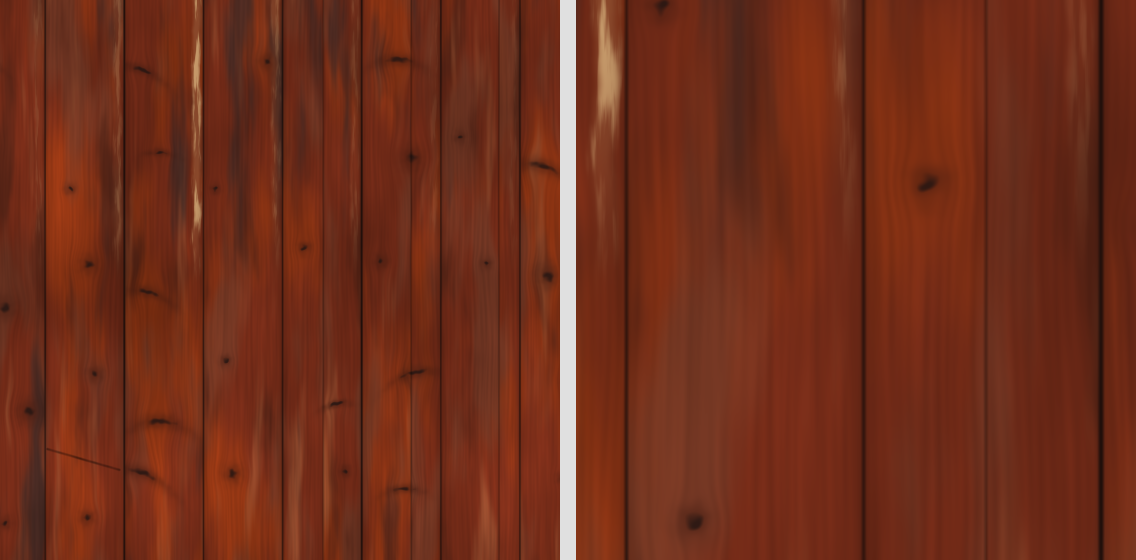
Left, the full canvas; right, a detail of the centre.
Write a Shadertoy shader that draws this texture.

```glsl
// Weathered red-stained vertical planks with grain, knots, dark stains and chipped edges.

#define PITCH 0.1413        // plank width
#define OFFSET 0.0807       // position of the first seam
#define SEAM_WIDTH 0.0008   // half width of a seam
#define KNOT_ROWS 5.0       // possible knots along a plank
#define GRAIN 0.13          // contrast of the fine grain
#define RED vec3(0.42, 0.155, 0.085)
#define ORANGE vec3(0.53, 0.195, 0.07)
#define BROWN vec3(0.42, 0.21, 0.14)
#define DARK vec3(0.31, 0.13, 0.08)
#define PALE vec3(0.56, 0.31, 0.19)
#define STAIN vec3(0.23, 0.145, 0.13)
#define CHIP vec3(0.82, 0.66, 0.46)

vec2 hash2(vec2 p) {
    vec3 q = fract(p.xyx * vec3(0.1031, 0.1030, 0.0973));
    q += dot(q, q.yzx + 33.33);
    return fract((q.xx + q.yz) * q.zy);
}

float gradientNoise(vec2 p) {
    vec2 i = floor(p), f = fract(p);
    vec2 w = f * f * f * (f * (f * 6.0 - 15.0) + 10.0);
    vec2 e = vec2(0.0, 1.0);
    float a = dot(hash2(i) * 2.0 - 1.0, f);
    float b = dot(hash2(i + e.yx) * 2.0 - 1.0, f - e.yx);
    float c = dot(hash2(i + e.xy) * 2.0 - 1.0, f - e.xy);
    float d = dot(hash2(i + e.yy) * 2.0 - 1.0, f - e.yy);
    return mix(mix(a, b, w.x), mix(c, d, w.x), w.y);
}

float fbm(vec2 p) {
    float sum = 0.0, amp = 0.6;
    for (int i = 0; i < 4; i++) {
        sum += amp * gradientNoise(p);
        p = p * 2.03 + 17.3;
        amp *= 0.45;
    }
    return sum;
}

float segment(vec2 p, vec2 a, vec2 b) {
    vec2 d = b - a;
    return length(p - a - d * clamp(dot(p - a, d) / dot(d, d), 0.0, 1.0));
}

// x: knot core, y: dark halo, z: sideways bend of the grain
vec3 knots(vec2 p, float plank) {
    vec3 result = vec3(0.0);
    float row = floor(p.y * KNOT_ROWS);
    for (float j = -1.0; j <= 1.0; j++) {
        vec2 cell = vec2(plank + 20.0, row + j + 40.0);
        vec2 place = hash2(cell), kind = hash2(cell + 71.0);
        if (kind.x < 0.3) continue;
        vec2 centre = vec2(OFFSET + (plank + 0.15 + 0.7 * place.x) * PITCH,
                           (row + j + 0.2 + 0.6 * place.y) / KNOT_ROWS);
        vec2 q = p - centre;
        float radius = mix(0.005, 0.013, kind.y * kind.y);
        result.z += q.x * 0.65 * exp(-dot(q, q) / (radius * radius * 9.0));
        // Some knots are flat, tilted branch scars
        if (kind.x > 0.78) {
            q.y += 6.0 * q.x * q.x - 0.9 * q.x * (place.x - 0.5);
            q *= vec2(0.4, 1.7);
        }
        q += 0.006 * vec2(gradientNoise(p * 90.0), gradientNoise(p * 90.0 + 9.0));
        float d = length(q) / radius;
        result.x = max(result.x, 1.0 - smoothstep(0.2, 1.1, d));
        result.y = max(result.y, exp(-d * d * 0.25));
    }
    return result;
}

void mainImage(out vec4 fragColor, in vec2 fragCoord) {
    vec2 p = fragCoord / iResolution.y;
    float pixel = 1.0 / iResolution.y;
    float across = (p.x - OFFSET) / PITCH;
    float plank = floor(across), u = across - plank;
    vec2 tint = hash2(vec2(plank + 31.0, 5.0));

    // Planks on the right are glued from two strips
    float joint = 0.515 + 0.11 * (plank - 3.0);
    float glued = step(2.5, plank);
    float seed = plank * 13.7 + glued * step(joint, u) * 5.3;

    // Broad tones and stains, stretched along the grain
    vec3 knot = knots(p, plank);
    vec2 g = vec2(p.x - knot.z + 0.006 * gradientNoise(p * vec2(9.0, 6.0) + seed), p.y);
    float warm = fbm(g * vec2(11.0, 2.4) + seed) + 0.22 * (tint.x - 0.5);
    float dull = fbm(g * vec2(14.0, 2.8) + seed + 43.0) + 0.15 * (tint.y - 0.5);
    float shade = fbm(g * vec2(17.0, 3.5) + seed + 87.0);
    vec3 col = mix(RED, ORANGE, smoothstep(-0.06, 0.26, warm));
    col = mix(col, BROWN, 0.8 * smoothstep(-0.02, 0.22, dull));
    col = mix(col, DARK, 0.8 * smoothstep(0.05, 0.32, shade));
    col = mix(col, PALE, 0.7 * smoothstep(0.1, 0.36, fbm(g * vec2(24.0, 2.2) + seed + 131.0)));
    float soaked = smoothstep(0.45, 0.62, p.y) * exp(-pow((p.x - 0.52) * 4.5, 2.0));
    float stain = fbm(g * vec2(19.0, 2.4) + seed + 11.0) + 0.2 * soaked;
    col = mix(col, STAIN, 0.8 * smoothstep(0.14, 0.42, stain));
    col *= 1.03 + 0.45 * fbm(p * vec2(6.0, 3.0) + 57.0);

    // Fine grain
    float fine = gradientNoise(g * vec2(230.0, 7.0) + seed) + 0.7 * fbm(g * vec2(90.0, 3.0) + seed);
    col *= 1.0 + GRAIN * fine;

    // Knots and a faint, broken gouge
    col = mix(col, DARK * 0.8, 0.5 * knot.y);
    col = mix(col, STAIN * 0.55, 0.75 * knot.x);
    float gouge = segment(p, vec2(0.085, 0.198), vec2(0.213, 0.161));
    float bite = 0.35 + 0.4 * gradientNoise(p * 45.0);
    col *= 1.0 - bite * (1.0 - smoothstep(0.0, 0.002 + pixel, gouge));

    // Chipped paint left of a seam, strongest in the upper half
    float seam = floor(across + 0.5);
    float side = (across - seam) * PITCH;
    float amount = 1.0 / (1.0 + 2.5 * abs(seam - 2.0));
    float ragged = 0.008 * fbm(vec2(p.y * 20.0, seam * 9.0));
    float strip = 1.0 - smoothstep(0.002, 0.011, abs(side + 0.012 + ragged));
    float worn = strip * amount * smoothstep(0.48, 0.64, p.y);
    col = mix(col, PALE, 0.8 * worn);
    float flake = smoothstep(0.0, 0.25, fbm(p * vec2(120.0, 12.0) + seam) + 0.06);
    col = mix(col, CHIP, worn * flake * 0.85);

    // Glue joints, soft plank edges and seams of uneven depth
    float jointLine = 1.0 - smoothstep(0.0, 0.0015 + pixel, abs(u - joint) * PITCH);
    col *= 1.0 - 0.25 * glued * jointLine;
    col *= 1.0 - 0.2 * exp(-abs(side) / 0.005);
    float depth = mod(seam, 3.0) == 1.0 ? 0.95 : 0.7;
    depth *= 0.9 + 0.4 * gradientNoise(vec2(p.y * 4.0, seam * 7.3));
    float gap = 1.0 - smoothstep(0.0, 2.0 * SEAM_WIDTH * (0.6 + depth) + 0.5 * pixel, abs(side));
    col = mix(col, vec3(0.10, 0.05, 0.04), clamp(depth, 0.0, 1.0) * gap);
    fragColor = vec4(clamp(col, 0.0, 1.0), 1.0);
}
```
